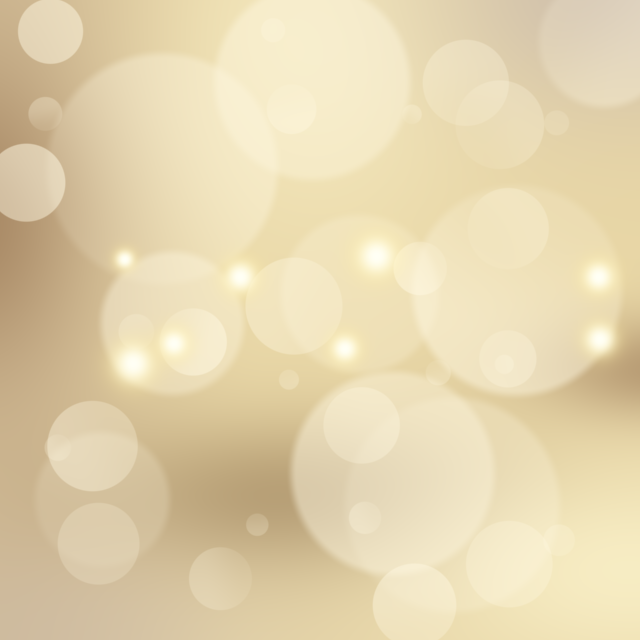
Write a Shadertoy shader that draws this background.

```glsl
// Warm golden bokeh: translucent cream discs and small glowing lights on a blurred gradient.

const vec3 GOLD   = vec3(0.91, 0.84, 0.65);
const vec3 CREAM  = vec3(0.97, 0.93, 0.77);
const vec3 TAN    = vec3(0.80, 0.71, 0.57);
const vec3 BROWN  = vec3(0.63, 0.50, 0.36);
const vec3 UMBER  = vec3(0.68, 0.58, 0.42);
const vec3 MAUVE  = vec3(0.80, 0.74, 0.68);
const vec3 DISC   = vec3(1.00, 0.975, 0.89);
const vec3 HALO   = vec3(1.00, 0.93, 0.63);
const vec3 EMBER  = vec3(1.00, 0.76, 0.42);
const vec3 CORE   = vec3(1.00, 1.00, 0.96);

const ivec2 LARGE_GRID  = ivec2(3, 3);
const ivec2 MEDIUM_GRID = ivec2(4, 4);
const ivec2 SMALL_GRID  = ivec2(4, 3);
const ivec2 LIGHT_GRID  = ivec2(4, 2);
const vec2 LARGE_RADIUS  = vec2(0.100, 0.185);
const vec2 MEDIUM_RADIUS = vec2(0.038, 0.080);
const vec2 SMALL_RADIUS  = vec2(0.014, 0.028);
const vec2 LIGHT_RADIUS  = vec2(0.028, 0.058);
const vec2 LIGHT_BAND = vec2(0.37, 0.72);   // lowest and highest light
const float JITTER = 0.85;

// Four random values in 0..1 for a grid cell and a layer seed.
vec4 hash4(ivec2 cell, int seed) {
    uint n = uint(cell.x + 17 * cell.y + 331 * seed + 7);
    vec4 result;
    for (int i = 0; i < 4; i++) {
        n = n * 747796405u + 2891336453u;
        uint word = ((n >> 15) ^ n) * 277803737u;
        word = (word >> 16) ^ word;
        result[i] = float(word & 65535u) / 65535.0;
    }
    return result;
}

// Soft elliptical patch, 1 at its centre.
float patchMask(vec2 uv, vec2 center, vec2 size) {
    vec2 q = (uv - center) / size;
    return exp(-dot(q, q));
}

vec3 background(vec2 uv) {
    vec3 color = GOLD;
    color = mix(color, TAN, 0.85 * (1.0 - smoothstep(0.0, 0.42, uv.x)));
    color = mix(color, CREAM, 0.75 * patchMask(uv, vec2(0.50, 0.92), vec2(0.24, 0.30)));
    color = mix(color, MAUVE, 0.90 * patchMask(uv, vec2(0.98, 1.02), vec2(0.30, 0.20)));
    color = mix(color, BROWN, 0.85 * patchMask(uv, vec2(-0.05, 0.66), vec2(0.17, 0.24)));
    color = mix(color, UMBER, 0.90 * patchMask(uv, vec2(0.46, 0.22), vec2(0.32, 0.12)));
    color = mix(color, BROWN, 0.70 * patchMask(uv, vec2(1.04, 0.42), vec2(0.20, 0.08)));
    color = mix(color, CREAM, 0.95 * patchMask(uv, vec2(0.98, 0.11), vec2(0.34, 0.17)));
    color = mix(color, MAUVE, 0.45 * patchMask(uv, vec2(0.12, 0.00), vec2(0.35, 0.16)));
    return color;
}

// Jittered position inside a cell, in 0..1 over the whole grid.
vec2 scatter(ivec2 cell, ivec2 grid, vec2 random) {
    return (vec2(cell) + 0.5 + JITTER * (random - 0.5)) / vec2(grid);
}

// Translucent discs, each fading across in its own direction.
vec3 addDiscs(vec3 color, vec2 p, vec2 extent, ivec2 grid, vec2 radii,
              float blur, float opacity, int seed) {
    for (int y = 0; y < grid.y; y++)
    for (int x = 0; x < grid.x; x++) {
        ivec2 cell = ivec2(x, y);
        vec4 rnd = hash4(cell, seed);
        vec4 look = hash4(cell, seed + 50);
        float radius = mix(radii.x, radii.y, rnd.z);
        vec2 q = p - scatter(cell, grid, rnd.xy) * extent;
        float mask = 1.0 - smoothstep(-blur, blur, length(q) - radius);
        float angle = 6.2832 * rnd.w;
        float across = dot(q, vec2(cos(angle), sin(angle))) / radius;
        float fade = mix(1.0 - 0.65 * look.y, 1.0, smoothstep(-0.9, 0.6, across));
        color = mix(color, DISC, mask * fade * opacity * mix(0.55, 1.25, look.x));
    }
    return color;
}

// Bright lights in a middle band; those at the left edge burn orange.
vec3 addLights(vec3 color, vec2 p, vec2 extent) {
    for (int y = 0; y < LIGHT_GRID.y; y++)
    for (int x = 0; x < LIGHT_GRID.x; x++) {
        ivec2 cell = ivec2(x, y);
        vec4 rnd = hash4(cell, 9);
        vec2 center = scatter(cell, LIGHT_GRID, rnd.xy);
        center.y = mix(LIGHT_BAND.x, LIGHT_BAND.y, center.y);
        float radius = mix(LIGHT_RADIUS.x, LIGHT_RADIUS.y, rnd.z);
        float d = length(p - center * extent) / radius;
        vec3 halo = mix(EMBER, HALO, smoothstep(0.02, 0.22, center.x));
        color = mix(color, halo, 0.85 * exp(-2.6 * d * d));
        color = mix(color, CORE, exp(-6.5 * pow(d, 2.4)));
    }
    return color;
}

void mainImage(out vec4 fragColor, in vec2 fragCoord) {
    float unit = min(iResolution.x, iResolution.y);
    vec2 p = fragCoord / unit;
    vec2 extent = iResolution.xy / unit;
    float pixel = 0.8 / unit;

    vec3 color = background(p / extent);
    color = addDiscs(color, p, extent, LARGE_GRID, LARGE_RADIUS, max(0.009, pixel), 0.40, 1);
    color = addDiscs(color, p, extent, MEDIUM_GRID, MEDIUM_RADIUS, max(0.0015, pixel), 0.42, 2);
    color = addDiscs(color, p, extent, SMALL_GRID, SMALL_RADIUS, max(0.0015, pixel), 0.24, 3);
    color = addLights(color, p, extent);
    fragColor = vec4(clamp(color, 0.0, 1.0), 1.0);
}
```
